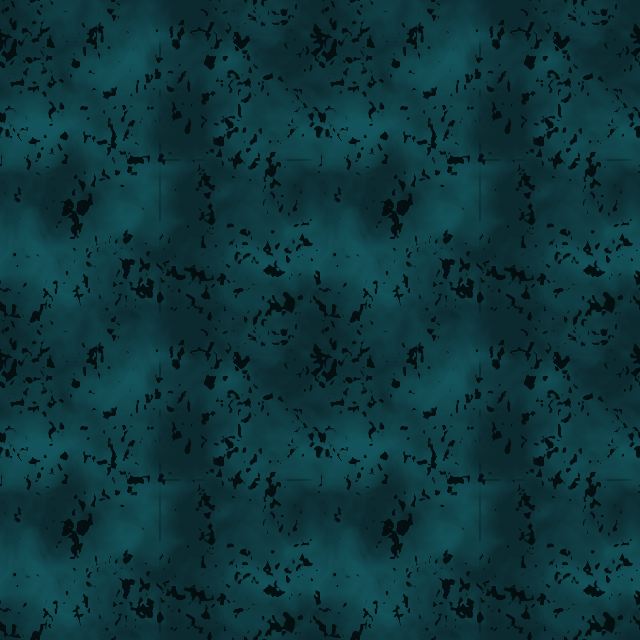
A WebGL 2 fragment shader for this texture:

```glsl
#version 300 es
precision highp float;

uniform vec2 u_resolution;
out vec4 fragColor;

float hash(vec2 cell, float seed) {
    uvec2 q = uvec2(cell) * uvec2(1597u, 3812u) + uvec2(uint(seed) * 7919u, 977u);
    uint h = (q.x ^ (q.y * 2741u)) * 668265u;
    h = (h ^ (h >> 15)) * 739981u;
    h = (h ^ (h >> 13)) * 60493u;
    return float((h ^ (h >> 16)) & 65535u) / 65535.0;
}

// Value noise that repeats over the unit square
float tileNoise(vec2 p, vec2 cells, float seed) {
    p *= cells;
    vec2 a = mod(floor(p), cells);
    vec2 b = mod(a + 1.0, cells);
    vec2 f = fract(p);
    f = f * f * (3.0 - 2.0 * f);
    return mix(mix(hash(a, seed), hash(vec2(b.x, a.y), seed), f.x),
               mix(hash(vec2(a.x, b.y), seed), hash(b, seed), f.x), f.y);
}

float clouds(vec2 p) {
    float sum = 0.0;
    float amplitude = 0.5;
    float cells = 5.0;
    for (int i = 0; i < 6; i++) {
        sum += amplitude * tileNoise(p, vec2(cells), float(i) + 1.0);
        amplitude *= 0.52;
        cells *= 2.0;
    }
    return sum;
}

vec2 warp(vec2 p, float cells, float seed) {
    return vec2(tileNoise(p, vec2(cells), seed), tileNoise(p, vec2(cells), seed + 1.0)) - 0.5;
}

// Clustered flecks, slightly taller than wide
float flecks(vec2 p) {
    vec2 q = p + 0.016 * warp(p, 45.0, 20.0);
    float grain = 0.66 * tileNoise(q, vec2(68.0, 54.0), 30.0)
                + 0.34 * tileNoise(q, vec2(130.0, 104.0), 31.0);
    float cluster = 0.55 * tileNoise(p, vec2(20.0), 32.0)
                  + 0.45 * tileNoise(p, vec2(8.0), 33.0);
    return smoothstep(0.71, 0.79, grain + 0.7 * (cluster - 0.5));
}

// Faint broken line where neighbouring panels meet
float seam(vec2 p) {
    vec2 line = smoothstep(0.005, 0.0, abs(p - 0.5));
    float gaps = smoothstep(0.4, 0.7, tileNoise(p, vec2(24.0), 40.0));
    return max(line.x, line.y) * gaps;
}

void main() {
    vec2 uv = gl_FragCoord.xy / u_resolution;
    vec2 p = fract(uv * 2.0);

    // Mottled teal ground
    float tone = clouds(p + 0.06 * warp(p, 12.0, 10.0));
    float light = clamp((tone - 0.51) * 2.3 + 0.5, 0.0, 1.0);
    vec3 color = mix(vec3(0.045, 0.165, 0.185), vec3(0.075, 0.325, 0.355), light);

    // Dark marks
    color *= 1.0 - 0.3 * seam(p);
    color = mix(color, vec3(0.008, 0.05, 0.058), 0.95 * flecks(p));

    fragColor = vec4(color, 1.0);
}
```
